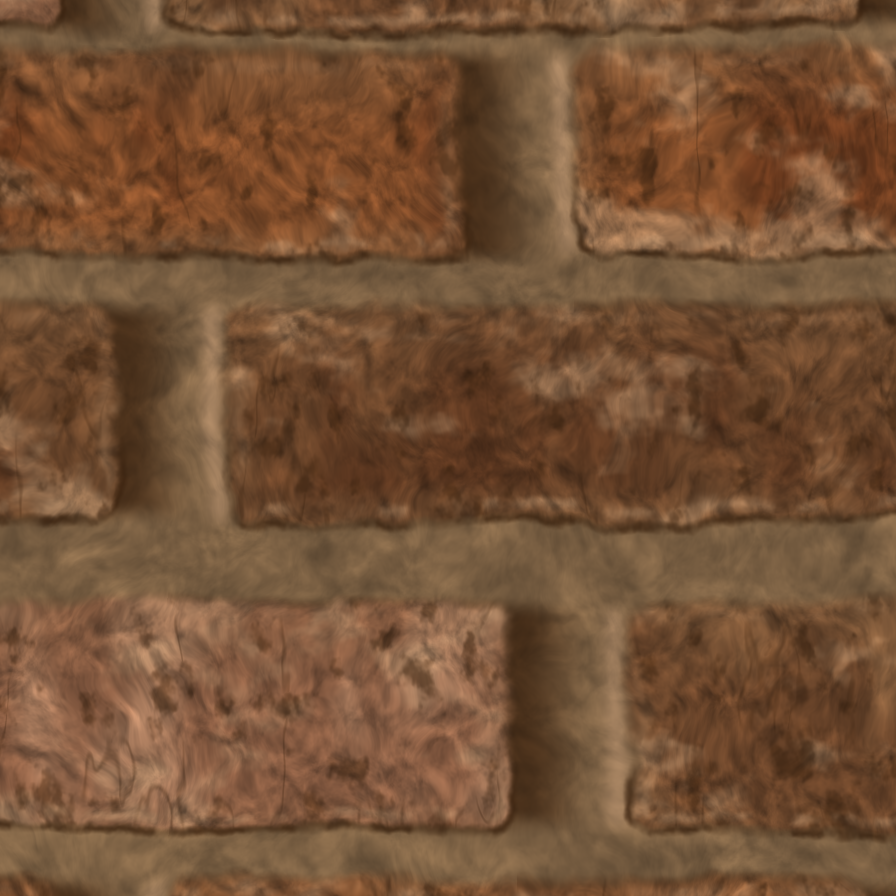
A Shadertoy shader for this texture:

```glsl
const vec3 RUST   = vec3(0.50, 0.295, 0.16);
const vec3 DARK   = vec3(0.415, 0.27, 0.165);
const vec3 BROWN  = vec3(0.485, 0.34, 0.22);
const vec3 PALE   = vec3(0.625, 0.46, 0.35);
const vec3 LIME   = vec3(0.69, 0.545, 0.41);
const vec3 PIT    = vec3(0.23, 0.135, 0.06);
const vec3 MORTAR = vec3(0.48, 0.375, 0.262);

const float BRICK_PITCH = 0.9;     // brick plus one upright joint
const float JOINT_HALF  = 0.066;
const float ROW_PITCH   = 0.3135;
const float ROW_ORIGIN  = 0.54;
const float ROW_DRIFT   = 0.0235;  // courses tighten toward the top
const float CORNER      = 0.022;
const float WOBBLE      = 0.028;
const float CHIPPING    = 0.016;
const float SOFTNESS    = 0.005;
const float GRAIN       = 0.36;
const float RELIEF      = 0.5;

struct Brick { vec2 id; vec2 local; vec2 halfSize; };

float hash(vec2 p) {
    vec3 q = fract(p.xyx * 0.1031);
    q += dot(q, q.yzx + 33.33);
    return fract((q.x + q.y) * q.z);
}

float noise(vec2 p) {
    vec2 i = floor(p), f = fract(p);
    f = f * f * (3.0 - 2.0 * f);
    return mix(mix(hash(i), hash(i + vec2(1, 0)), f.x),
               mix(hash(i + vec2(0, 1)), hash(i + vec2(1, 1)), f.x), f.y);
}

float fbm(vec2 p) {
    float sum = 0.0, amp = 0.53;
    for (int i = 0; i < 4; i++) {
        sum += amp * noise(p);
        p = mat2(1.6, 1.2, -1.2, 1.6) * p + 17.3;
        amp *= 0.5;
    }
    return sum;
}

float roundedBox(vec2 p, vec2 halfSize) {
    vec2 q = abs(p) - halfSize + CORNER;
    return length(max(q, 0.0)) + min(max(q.x, q.y), 0.0) - CORNER;
}

// Closest course, then the brick within it
Brick findBrick(vec2 p) {
    Brick b;
    float nearest = 1e3;
    for (float row = -2.0; row <= 2.0; row++) {
        float lift = max(row, -1.0);
        float y = p.y - ROW_ORIGIN - ROW_PITCH * row + ROW_DRIFT * lift * lift;
        float halfHeight = 0.118 - 0.006 * row;
        float gap = abs(y) - halfHeight;
        if (gap < nearest) {
            nearest = gap;
            bool odd = mod(row, 2.0) > 0.5;
            float joint = odd ? 0.61 - 0.03 * row : 0.19 - 0.03 * abs(row);
            float col = floor((p.x - joint) / BRICK_PITCH);
            float x = p.x - joint - (col + 0.5) * BRICK_PITCH;
            b = Brick(vec2(col, row), vec2(x, y),
                      vec2(0.5 * BRICK_PITCH - JOINT_HALF, halfHeight));
        }
    }
    return b;
}

vec3 brickColor(Brick b, vec2 p, float d) {
    float kind = mod(b.id.y, 3.0);
    float height = b.local.y / b.halfSize.y;
    bool evenCol = mod(b.id.x, 2.0) < 0.5;
    bool rusty = kind > 0.5 && kind < 1.5;
    vec3 base = kind < 0.5 ? DARK : rusty ? RUST : evenCol ? BROWN : PALE;

    // Broad firing stains, browner toward the rim and the top
    float stain = fbm(p * vec2(9.0, 5.0) + b.id * 3.7);
    vec3 col = mix(base, base * vec3(0.83, 0.76, 0.72), smoothstep(0.42, 0.68, stain));
    float rim = max(smoothstep(-0.05, 0.0, d), smoothstep(0.1, 1.0, height));
    col = mix(col, BROWN * 0.95, 0.6 * rim * (kind < 1.5 ? 1.0 : 0.4));

    // Lime bloom, thickest along the lower part of some bricks
    float low = smoothstep(0.2, -0.9, height);
    float bloom = fbm(p * vec2(13.0, 19.0) + 41.0);
    bloom += rusty ? low * (evenCol ? 0.3 : 0.0) - (evenCol ? 0.0 : 0.08) : 0.02;
    col = mix(col, LIME, 0.55 * smoothstep(0.56, 0.8, bloom));

    // Pits, and a few soft upright cracks
    float pits = smoothstep(0.58, 0.8, fbm(p * vec2(40.0, 28.0) + 9.0));
    float vein = abs(fbm(p * vec2(17.0, 5.0) + 71.0) - 0.48);
    float crack = smoothstep(0.03, 0.0, vein) * smoothstep(0.5, 0.75, noise(p * 14.0));
    return mix(col, PIT, max(0.55 * pits, 0.3 * crack));
}

void mainImage(out vec4 fragColor, in vec2 fragCoord) {
    vec2 p = fragCoord / iResolution.y;

    // Worn, uneven outlines
    vec2 wobble = vec2(fbm(p * 7.0), fbm(p * 7.0 + 31.0)) - 0.5;
    Brick b = findBrick(p + WOBBLE * wobble);
    float d = roundedBox(b.local, b.halfSize) + CHIPPING * (fbm(p * 34.0) - 0.5);
    float below = smoothstep(0.0, -0.8, b.local.y / b.halfSize.y);

    // Mortar with a shaded side and a lit lip in the upright joints
    float across = b.local.x - sign(b.local.x) * 0.5 * BRICK_PITCH;
    float t = 0.5 + 0.5 * across / JOINT_HALF;
    float inCourse = smoothstep(0.012, -0.018, abs(b.local.y) - b.halfSize.y);
    float shade = smoothstep(0.72, 0.08, t) * inCourse;
    float lip = exp(-pow((t - 0.87) / 0.1, 2.0)) * inCourse;
    vec3 mortar = MORTAR * (0.76 + 0.48 * fbm(p * vec2(22.0, 26.0)));
    mortar = mix(mortar, PIT, 0.8 * shade);
    mortar = mix(mortar, LIME, 0.7 * lip);

    // Brick face over mortar, then the ragged edge highlights and shadows
    float soft = mix(2.0, 1.0, below) * SOFTNESS;
    float face = smoothstep(soft, -soft, d);
    vec3 col = mix(mortar, brickColor(b, p, d), face);
    float ragged = smoothstep(0.36, 0.62, fbm(p * vec2(32.0, 18.0) + 5.0));
    float chip = smoothstep(0.011, 0.0, abs(d + 0.013)) * ragged;
    float seam = smoothstep(0.009, 0.0, abs(d - 0.003));
    col = mix(col, LIME, chip * mix(0.15, 0.42, below));
    col = mix(col, PIT, seam * mix(0.12, 0.75, below) * mix(0.4, 1.0, ragged));

    // Upright, gently bent grain lit from above
    vec2 s = p * vec2(56.0, 40.0) + 5.0 * wobble;
    float grain = fbm(s);
    float relief = grain - fbm(s + vec2(0.12, 0.5));
    float rough = mix(0.45, 1.0, face);
    col *= 1.0 + rough * (GRAIN * (grain - 0.5) + RELIEF * relief);
    fragColor = vec4(clamp(col, 0.0, 1.0), 1.0);
}
```
